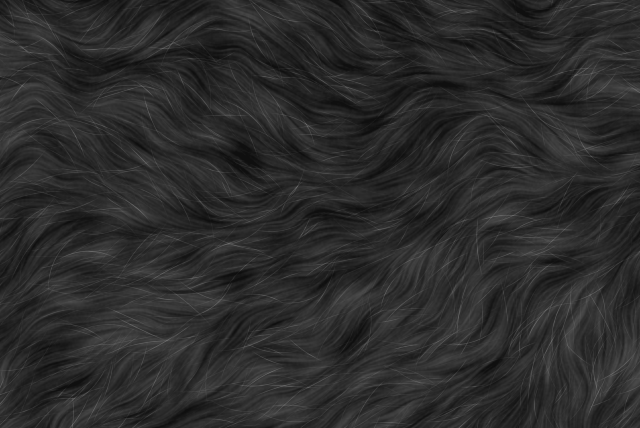
Write a Shadertoy shader that draws this texture.

```glsl
// Dark charcoal fur: tousled locks, fine strands and many stray hairs along a flow field.
#define BASE_TONE 0.157
#define BROAD_CONTRAST 0.095
#define LOCK_CONTRAST 0.125
#define STRAND_CONTRAST 0.21
#define FINE_CONTRAST 0.36
#define HAIR_GLOW 0.115
#define HAIR_LAYERS 14
#define HAIR_CELL 0.1
#define HAIR_WIDTH 0.0007
#define STREAK_STEPS 13
#define STREAK_STEP 0.004
#define TANGLE 0.8

// Integer hash: two random values in 0..1 per lattice point
vec2 hash2(vec2 cell) {
    uvec2 v = uvec2(ivec2(cell) + 4096);
    v = v * 1664525u + 1013904223u;
    v.x += v.y * 1664525u;
    v.y += v.x * 1664525u;
    v ^= v >> 16u;
    v.x += v.y * 1664525u;
    v.y += v.x * 1664525u;
    v ^= v >> 16u;
    return vec2(v & 65535u) / 65535.0;
}

float noise(vec2 p) {
    vec2 cell = floor(p), f = fract(p);
    f = f * f * (3.0 - 2.0 * f);
    float low = mix(hash2(cell).x, hash2(cell + vec2(1, 0)).x, f.x);
    float high = mix(hash2(cell + vec2(0, 1)).x, hash2(cell + vec2(1, 1)).x, f.x);
    return mix(low, high, f.y);
}

// Direction in which the fur lies
vec2 furDirection(vec2 p) {
    float lean = mix(0.85, -0.4, smoothstep(0.1, 0.9, p.y));
    float angle = 0.08 + lean * smoothstep(-0.3, 0.8, p.x);
    angle += 1.1 * smoothstep(1.0, 1.4, p.x) * smoothstep(0.6, 1.0, p.y);
    angle += 1.2 * (noise(p * 3.1 + 31.0) - 0.5);
    angle += 1.2 * (noise(p * 7.5 + 57.0) - 0.5);
    angle += TANGLE * (noise(p * 17.0 + 83.0) - 0.5);
    return vec2(cos(angle), sin(angle));
}

// Locks, strands and fine fibres: noise averaged along the flow
vec3 furStreaks(vec2 origin) {
    vec3 total = vec3(0.0);
    float weightSum = 0.0;
    for (int side = -1; side <= 1; side += 2) {
        vec2 p = origin;
        for (int i = 0; i < STREAK_STEPS; i++) {
            float weight = 1.0 - 0.7 * float(i) / float(STREAK_STEPS);
            vec3 grain = vec3(noise(p * 20.0), noise(p * 75.0 + 11.0), noise(p * 210.0 + 23.0));
            total += weight * (grain - 0.5);
            weightSum += weight;
            p += float(side) * STREAK_STEP * furDirection(p);
        }
    }
    return total / weightSum;
}

// One layer of thin, bent stray hairs, one per cell; most are faint
float strayHairs(vec2 p, float seed, float pixel) {
    vec2 q = p / HAIR_CELL + seed * vec2(0.37, 0.61);
    vec2 home = floor(q);
    float light = 0.0;
    for (int y = -1; y <= 1; y++) {
        for (int x = -1; x <= 1; x++) {
            vec2 cell = home + vec2(x, y);
            vec2 place = hash2(cell + seed * 101.0);
            vec2 shape = hash2(cell + seed * 101.0 + 517.0);
            vec2 offset = (q - cell - place) * HAIR_CELL;
            vec2 along = furDirection(p - offset);
            float stray = (shape.x - 0.5) * 1.2;
            along = mat2(cos(stray), sin(stray), -sin(stray), cos(stray)) * along;
            float t = dot(offset, along);
            float bend = (place.y - 0.5) * 8.0;
            float across = dot(offset, vec2(-along.y, along.x)) - bend * t * t;
            across /= sqrt(1.0 + 4.0 * bend * bend * t * t);
            float halfLength = HAIR_CELL * mix(0.3, 0.95, shape.y);
            float taper = 1.0 - smoothstep(0.3, 1.0, abs(t) / halfLength);
            float line = 1.0 - smoothstep(0.0, HAIR_WIDTH + pixel * 0.6, abs(across));
            light += line * taper * mix(0.12, 0.9, place.x * place.x * place.x);
        }
    }
    return light;
}

void mainImage(out vec4 fragColor, in vec2 fragCoord) {
    vec2 p = fragCoord / iResolution.y;
    float pixel = 1.0 / iResolution.y;

    // Broad light and a shaded hollow across the middle
    float tone = BASE_TONE + BROAD_CONTRAST * (noise(p * 3.4 + 5.0) - 0.5);
    vec2 hollow = (p - vec2(0.85, 0.58)) / vec2(0.6, 0.2);
    tone -= 0.018 * exp(-dot(hollow, hollow));

    // Coat
    vec3 streaks = furStreaks(p);
    tone += dot(streaks, vec3(LOCK_CONTRAST, STRAND_CONTRAST, FINE_CONTRAST));

    // Stray hairs, dimmer inside the shaded gaps
    float hairs = 0.0;
    for (int i = 0; i < HAIR_LAYERS; i++) hairs += strayHairs(p, float(i + 1), pixel);
    tone += HAIR_GLOW * min(hairs, 1.3) * clamp(tone / BASE_TONE, 0.4, 1.3);

    fragColor = vec4(vec3(clamp(tone, 0.06, 0.42)), 1.0);
}
```
